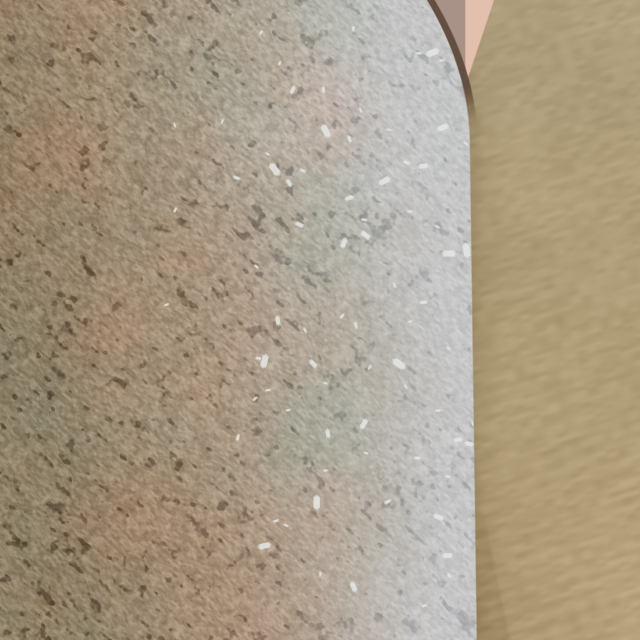
This texture is drawn by a three.js fragment shader. Its source:

```glsl
#define GRAIN_SCALE 150.0
#define GRAIN_DEPTH 0.21
#define SPECK_SCALE 72.0
#define SPECK_DEPTH 0.17
#define FLAKE_CELLS 32.0
#define FLAKE_CHANCE 0.17
#define RIDGE_COUNT 42.0
#define RIDGE_DEPTH 0.013
#define EDGE_BLUR 0.0016

varying vec2 vUv;

float hash(vec2 p) {
  vec3 q = fract(p.xyx * vec3(0.1031, 0.1030, 0.0973));
  q += dot(q, q.yzx + 33.33);
  return fract((q.x + q.y) * q.z);
}

float noise(vec2 p) {
  vec2 cell = floor(p);
  vec2 f = fract(p);
  f = f * f * (3.0 - 2.0 * f);
  float low = mix(hash(cell), hash(cell + vec2(1.0, 0.0)), f.x);
  float high = mix(hash(cell + vec2(0.0, 1.0)), hash(cell + 1.0), f.x);
  return mix(low, high, f.y);
}

float fbm(vec2 p) {
  float sum = 0.0;
  float weight = 0.5;
  for (int i = 0; i < 4; i++) {
    sum += weight * noise(p);
    p = mat2(1.6, 1.2, -1.2, 1.6) * p + 17.3;
    weight *= 0.5;
  }
  return sum / 0.9375;
}

vec2 rotate(vec2 p, float angle) {
  float c = cos(angle);
  float s = sin(angle);
  return vec2(c * p.x + s * p.y, c * p.y - s * p.x);
}

float below(float value, float limit) {
  return 1.0 - smoothstep(limit - EDGE_BLUR, limit + EDGE_BLUR, value);
}

// Bright angular chips, scattered one per cell at most
float flakes(vec2 uv) {
  vec2 p = uv * FLAKE_CELLS;
  float cover = 0.0;
  for (int j = -1; j <= 1; j++) {
    for (int i = -1; i <= 1; i++) {
      vec2 cell = floor(p) + vec2(float(i), float(j));
      float pick = hash(cell + 71.0);
      vec2 center = cell + vec2(hash(cell + 5.0), hash(cell + 29.0));
      vec2 d = abs(rotate(p - center, 6.28 * hash(cell + 43.0)));
      float size = mix(0.07, 0.25, pow(hash(cell + 97.0), 3.0));
      float chip = max(d.x * 0.65 + d.y * 0.45, d.y * 1.5) - size;
      float zone = smoothstep(0.22, 0.5, center.x / FLAKE_CELLS);
      float shown = step(pick, FLAKE_CHANCE * zone);
      cover = max(cover, shown * (1.0 - smoothstep(-0.05, 0.07, chip)));
    }
  }
  return cover;
}

vec3 stoneColor(vec2 uv) {
  // Light turning around the column, with cloudy stains
  float clouds = fbm(uv * 5.0 + 3.0) - 0.5;
  float turn = uv.x + 0.10 * (uv.y - 0.5) * smoothstep(0.75, 0.4, uv.x) + 0.12 * clouds;
  vec3 color = mix(vec3(0.565, 0.500, 0.400), vec3(0.635, 0.570, 0.480), smoothstep(0.0, 0.32, turn));
  color = mix(color, vec3(0.705, 0.675, 0.625), smoothstep(0.26, 0.54, turn));
  color = mix(color, vec3(0.775, 0.775, 0.775), smoothstep(0.47, 0.70, turn));
  float tint = fbm(uv * 6.0 + 41.0) - 0.5;
  color += tint * vec3(0.09, -0.03, -0.04) * smoothstep(0.8, 0.4, uv.x);
  float blush = exp(-dot(uv - vec2(0.13, 0.81), uv - vec2(0.13, 0.81)) * 120.0);
  color += blush * vec3(0.045, 0.0, -0.005);

  // Slanted grain, softer towards the lit side
  float fade = mix(1.0, 0.55, smoothstep(0.3, 0.72, uv.x));
  vec2 slant = rotate(uv + 0.004 * fbm(uv * 40.0), -0.75);
  float grain = noise(slant * vec2(0.75, 1.5) * GRAIN_SCALE);
  grain = 0.6 * grain + 0.4 * noise(slant * vec2(1.5, 2.4) * GRAIN_SCALE + 9.0) - 0.5;
  color += grain * GRAIN_DEPTH * fade;

  // Sparse dark specks
  float speck = noise(slant * vec2(0.75, 1.5) * SPECK_SCALE + 57.0);
  speck = 0.75 * speck + 0.25 * noise(uv * SPECK_SCALE * 2.5);
  speck += 0.16 * (fbm(uv * 9.0 + 13.0) - 0.5);
  color -= smoothstep(0.68, 0.86, speck) * SPECK_DEPTH * fade * vec3(1.0, 1.0, 0.9);
  return mix(color, vec3(0.90, 0.91, 0.90), 0.85 * flakes(uv));
}

vec3 wallColor(vec2 uv, float gap) {
  vec3 color = mix(vec3(0.705, 0.630, 0.475), vec3(0.675, 0.608, 0.475), uv.y);
  color += 0.07 * (fbm(uv * vec2(5.0, 7.0)) - 0.5);
  // Faint rising ridges, clearest near the floor
  vec2 along = rotate(uv, 0.30);
  float wave = along.y * RIDGE_COUNT + 0.9 * fbm(along * vec2(8.0, 20.0));
  color += sin(6.28 * wave) * RIDGE_DEPTH * mix(1.0, 0.3, smoothstep(0.1, 0.7, uv.y));
  color += 0.05 * (noise(along * vec2(60.0, 150.0)) - 0.5);
  // Shade beside the column and a leaning crease
  color -= 0.07 * exp(-max(gap, 0.0) * 45.0);
  float crease = uv.x - (0.795 - 0.21 * uv.y);
  float low = smoothstep(0.26, 0.08, uv.y);
  color -= low * (0.035 * smoothstep(0.006, -0.006, crease) + 0.03 * exp(-abs(crease) * 160.0));
  return color;
}

void main() {
  vec2 uv = vUv;
  float bend = max(uv.y - 0.78, 0.0);
  float edge = 0.745 - 0.014 * uv.y - 1.32 * bend * bend;
  vec3 color = wallColor(uv, uv.x - edge);

  // Pale pink wedge and shadowed trim behind the shoulder
  float wedge = mix(0.730, 0.772, (uv.y - 0.875) / 0.125);
  float top = smoothstep(0.868, 0.878, uv.y);
  color = mix(color, vec3(0.89, 0.75, 0.68), top * below(uv.x, wedge));
  float trim = smoothstep(0.83, 0.86, uv.y) * below(uv.x, 0.727);
  color = mix(color, vec3(0.66, 0.57, 0.53), trim);
  float groove = smoothstep(0.80, 0.87, uv.y) * below(uv.x, edge + 0.012);
  color = mix(color, vec3(0.36, 0.28, 0.23), 0.9 * groove);

  color = mix(color, stoneColor(uv), below(uv.x, edge));
  gl_FragColor = vec4(clamp(color, 0.0, 1.0), 1.0);
}
```
